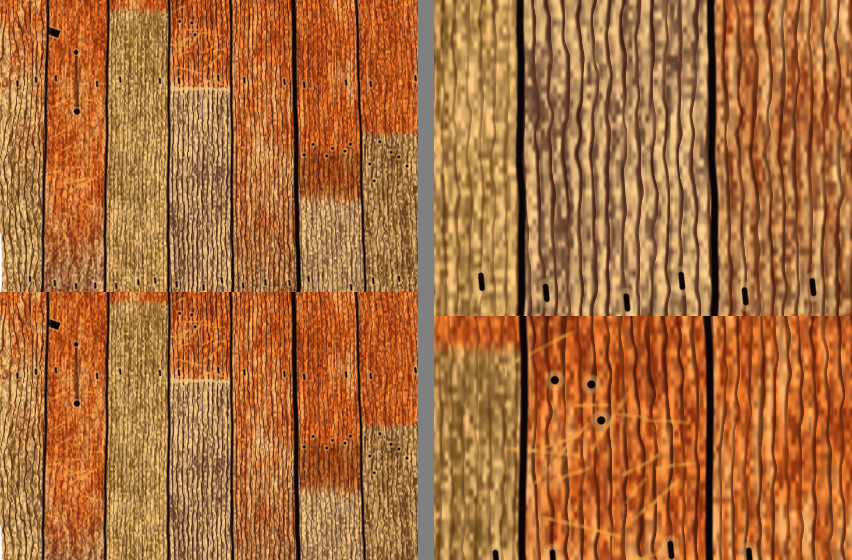
Left, the full canvas; right, a detail of the centre.
Write a Shadertoy shader that draws this texture.

```glsl
// Seven weathered, half-painted barn planks with grooved grain, nails and scratches, stacked in repeating courses.

float hash(vec2 p) {
    vec3 q = fract(vec3(p.xyx) * .1031);
    q += dot(q, q.yzx + 33.33);
    return fract((q.x + q.y) * q.z);
}

float noise(vec2 p) {
    vec2 i = floor(p), f = fract(p);
    f = f * f * (3. - 2. * f);
    return mix(mix(hash(i), hash(i + vec2(1, 0)), f.x),
               mix(hash(i + vec2(0, 1)), hash(i + 1.), f.x), f.y);
}

float fbm(vec2 p) {
    float sum = 0., amp = .54;
    for (int i = 0; i < 4; i++) {
        sum += amp * noise(p);
        p = p * 2.03 + 17.;
        amp *= .5;
    }
    return sum;
}

float segment(vec2 p, vec2 a, vec2 b) {
    vec2 d = b - a;
    return length(p - a - d * clamp(dot(p - a, d) / dot(d, d), 0., 1.));
}

// Joint k between planks; joints fan out from top (t = 0) to bottom (t = 1)
float seam(float k, float t) {
    return mix(.115 + .143 * k + .0009 * k * k, .101 + .148 * k + .0013 * k * k, t);
}

// Per plank: where paint ends, softness of that end, groove count, groove depth
const vec4 PLANK[7] = vec4[7](
    vec4(.30, .35, 10., .75), vec4(.82, .20, 8., .32), vec4(.035, .012, 15., .40),
    vec4(.305, .008, 13., .85), vec4(.68, .45, 14., .75), vec4(.68, .03, 14., .55),
    vec4(.455, .015, 12., .50));
const vec3 BARE[7] = vec3[7](
    vec3(.76, .51, .25), vec3(.62, .33, .20), vec3(.80, .54, .22), vec3(.68, .45, .32),
    vec3(.72, .47, .28), vec3(.82, .58, .38), vec3(.68, .41, .18));

void mainImage(out vec4 fragColor, in vec2 fragCoord) {
    const vec3 cream = vec3(.93, .77, .51), dark = vec3(.22, .09, .05), black = vec3(.05, .02, .02);
    const float course = .6986;
    float px = 1. / iResolution.x;
    vec2 p = vec2(fragCoord.x, iResolution.y - fragCoord.y) * px;
    float t = fract(p.y / course);
    p.y = t * course;

    // Find the plank
    float x = p.x + .003 * (noise(vec2(p.y * 28., 3.)) - .5), k = 0.;
    for (int i = 0; i < 6; i++) k += step(seam(float(i), t), x);
    int id = int(k);
    float left = seam(k - 1., t), right = seam(k, t);
    float u = (x - left) / (right - left);
    vec4 plank = PLANK[id];

    // Grain: fine fibres, broad blotches and warped grooves
    float fibre = noise(vec2(x * 240. + k * 31., p.y * 24.));
    float speck = noise(p * vec2(300., 170.));
    float blotch = fbm(p * vec2(16., 9.) + k * 13.);
    float bend = k < 1.5 ? 4. : k > 5.5 ? 2.5 : 1.2;
    float phase = u * plank.z + bend * fbm(vec2(u * 1.8 + k * 7., t * 3.5))
                + .35 * noise(vec2(u * 20., p.y * 65.));
    float s = fract(phase);
    float crest = smoothstep(.05, .4, s) * (1. - smoothstep(.55, .8, s));
    float groove = smoothstep(.62, .86, s) * (1. - smoothstep(.93, 1., s));
    float broken = smoothstep(.15, .65, noise(vec2(floor(phase) * 5. + k * 9., p.y * 22.)) * .6 + speck * .45);

    // Paint over bare wood
    float edge = t + plank.y * 1.3 * (blotch - .5 + .6 * (fibre - .5));
    float wear = smoothstep(plank.x - plank.y, plank.x + plank.y, edge);
    wear = mix(wear, 1., .5 * smoothstep(.5, .8, blotch * .65 + fibre * .4));
    float tone = clamp(.4 * blotch + .4 * fibre + .35 * speck, 0., 1.);
    vec3 paint = mix(vec3(.57, .19, .05), vec3(.91, .47, .16), smoothstep(.2, .85, tone));
    vec3 bare = mix(BARE[id] * .62, mix(BARE[id], cream, .7), smoothstep(.2, .9, tone));
    vec3 col = mix(paint, bare, wear);
    col = mix(col, cream, plank.w * crest * broken * (.22 + .5 * wear));
    col = mix(col, dark, plank.w * groove * (.45 + .5 * broken));
    col *= .9 + .24 * speck;

    // Stained band on the sixth plank, bright broken rim on the fourth
    if (id == 5) col *= 1. - .2 * smoothstep(.5, .54, t) * (1. - smoothstep(.66, .69, t));
    if (id == 3) col = mix(col, cream, .8 * smoothstep(.009, .002, abs(t - .304 + .012 * (speck - .5))));

    // Pale scratches on the second plank and the painted part of the fourth
    for (int i = 0; i < 40; i++) {
        vec2 r = vec2(hash(vec2(i, 4)), hash(vec2(i, 9)));
        vec2 c = i < 24 ? vec2(.115, .17) + r * vec2(.12, .44) : vec2(.415, .02) + r * vec2(.12, .18);
        float a = mix(-1.1, .3, hash(vec2(i, 21)));
        vec2 d = vec2(cos(a), sin(a)) * mix(.008, .032, hash(vec2(i, 33)));
        float line = 1. - smoothstep(.0004, .0018 + px, segment(p + .006 * (blotch - .5), c - d, c + d));
        col = mix(col, vec3(.93, .65, .27), line * (.25 + .5 * speck));
    }

    // Nail slots in two rows, and scattered nail holes
    float hole = 1.;
    for (int j = 0; j < 6; j++) {
        vec2 h = vec2(hash(vec2(j, k + 40.)), hash(vec2(k + 60., j)));
        float row = j < 3 ? .28 : .97;
        vec2 c = vec2(mix(left, right, .17 + .33 * float(j % 3) + .1 * (h.x - .5)), (row + .03 * (h.y - .5)) * course);
        if (j % 3 != 1 || h.x > .5) hole = min(hole, segment(p, c - vec2(0, .005), c + vec2(.001, .005)) - .0022);
        vec2 spot = vec2(mix(left, right, .12 + .76 * h.y), course * ((k > 4. ? .48 : .06) + .15 * h.x));
        if (k > 4. || (id == 3 && j < 3)) hole = min(hole, length(p - spot) - .0032);
    }
    // Two nail heads joined by a rust streak, below a dark split
    if (id == 1) {
        float streak = segment(p, vec2(.182, .125), vec2(.185, .26));
        col = mix(col, dark, .7 * (1. - smoothstep(.001, .010, streak + .004 * fibre)));
        hole = min(hole, min(length(p - vec2(.182, .125)) - .005, length(p - vec2(.184, .267)) - .007));
        vec2 q = p - vec2(.115, .064);
        hole = min(hole, max(max(.35 * q.x - q.y, q.y - .018 - .35 * q.x), q.x - .034 + .4 * q.y));
    }
    col = mix(col, cream, .35 * (1. - smoothstep(.001, .004, abs(hole - .002))));
    col = mix(col, black, 1. - smoothstep(-px, px, hole));

    // Lit plank edges, dark joints and the open left margin
    float toLeft = k > .5 ? x - left : 1., toRight = k < 5.5 ? right - x : 1.;
    col = mix(col, cream, .4 * speck * (1. - smoothstep(.004, .010, toLeft)));
    float gapL = id == 5 ? .0055 : .0026, gapR = id == 4 ? .0045 : .0022;
    float gap = min(toLeft - gapL, toRight - gapR);
    col = mix(col, black, 1. - smoothstep(-px, px + .001, gap));
    col = mix(col, vec3(1), smoothstep(.79, .81, t) * (1. - smoothstep(.004 - px, .004 + px, x)));
    fragColor = vec4(clamp(col, 0., 1.), 1.);
}
```
